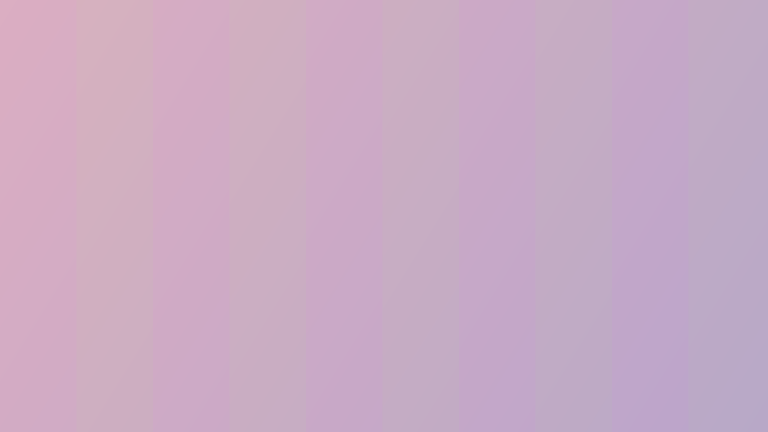
Write a Shadertoy shader that draws this background.

```glsl
// Soft pastel backdrop: a slanted gradient from rose to lilac, crossed by
// ten upright bands that alternate between a pink and a greyer tint.
// The gradient is a projection on a direction; the bands come from a repeat.

#define BAND_WIDTH 0.0996
#define BAND_COUNT 10.0
#define DOWN_WEIGHT 0.62
#define ROSE vec3(0.855, 0.689, 0.752)
#define LILAC vec3(0.724, 0.652, 0.789)
#define BAND_TINT vec3(0.004, -0.008, 0.008)

// Returns +1 on even bands and -1 on odd ones, with smooth edges.
float bandSign(float x, float pixel) {
    float position = min(x / BAND_WIDTH, BAND_COUNT - 0.5);
    float phase = mod(position, 2.0);
    float edgeDistance = 0.5 - abs(mod(phase + 0.5, 2.0) - 1.0);
    float halfEdge = 0.5 * pixel / BAND_WIDTH;
    return 2.0 * smoothstep(-halfEdge, halfEdge, edgeDistance) - 1.0;
}

// Runs from 0 at the upper left corner to 1 at the lower right one.
float slantedRamp(vec2 uv, float heightRatio) {
    float downReach = DOWN_WEIGHT * heightRatio;
    return (uv.x + downReach * (1.0 - uv.y)) / (1.0 + downReach);
}

void mainImage(out vec4 fragColor, in vec2 fragCoord) {
    vec2 uv = fragCoord / iResolution.xy;

    // Base gradient
    float ramp = slantedRamp(uv, iResolution.y / iResolution.x);
    vec3 color = mix(ROSE, LILAC, ramp);

    // Alternating bands
    color += BAND_TINT * bandSign(uv.x, 1.0 / iResolution.x);

    fragColor = vec4(color, 1.0);
}
```
